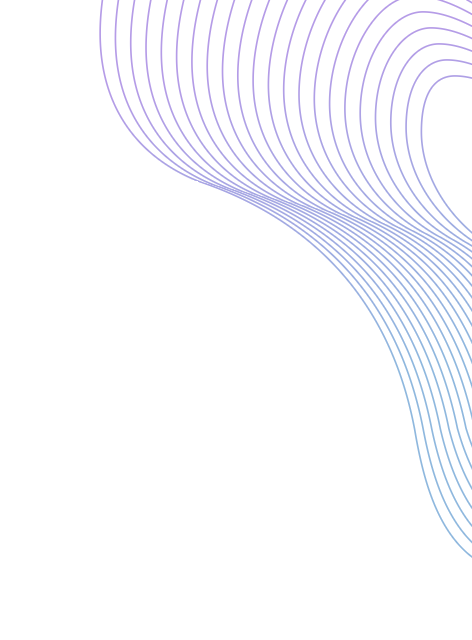
This background is drawn by a Shadertoy shader. Its source:

```glsl
// Flowing ribbon of fine lines, violet to blue, on white.
#define GRID 767.0        // design units per canvas height
#define GAPS 21.0         // spaces between the lines
#define HALF_WIDTH 1.0    // half line width in design units
#define STEPS 6           // search steps per ribbon section
#define REFINES 3         // root refinements per hit
#define PAPER vec3(1.0)
#define VIOLET vec3(0.71, 0.61, 0.905)
#define BLUE vec3(0.56, 0.72, 0.87)

// Joints between ribbon sections: outer rail in xy, inner rail in zw, y down.
const vec4 TAIL = vec4(545, -197, 655, 141);
const vec4 CREST = vec4(345, -312, 545, 91);
const vec4 FLANK = vec4(120, 40, 505, 158);
const vec4 PINCH = vec4(240, 218, 590, 297);
const vec4 BEND = vec4(497, 515, 712, 508);
const vec4 FOOT = vec4(610, 688, 930, 560);

float cross2(vec2 a, vec2 b) { return a.x * b.y - a.y * b.x; }

// Signed side of p against the ruling that joins both rails.
float side(vec2 p, vec4 rail) {
    return cross2(rail.zw - rail.xy, p - rail.xy);
}

// Distance from p to the nearest blended line, measured along a ruling.
float lineDistance(vec2 p, vec4 rail, vec4 slope) {
    vec2 ruling = rail.zw - rail.xy;
    float blend = dot(p - rail.xy, ruling) / dot(ruling, ruling);
    float nearest = clamp(floor(blend * GAPS + 0.5), 0.0, GAPS) / GAPS;
    vec2 tangent = normalize(mix(slope.xy, slope.zw, nearest));
    return abs((blend - nearest) * cross2(ruling, tangent));
}

// Distance to the lines of one section, given its cubic control points.
float sectionDistance(vec2 p, vec4 a, vec4 b, vec4 c, vec4 d) {
    // Skip points outside the box of the control points
    vec4 low = min(min(a, b), min(c, d)), high = max(max(a, b), max(c, d));
    if (any(lessThan(p, min(low.xy, low.zw) - 2.0)) ||
        any(greaterThan(p, max(high.xy, high.zw) + 2.0))) return 1e5;

    // Power form of both rails
    vec4 k1 = 3.0 * (b - a), k2 = 3.0 * (a - 2.0 * b + c);
    vec4 k3 = d - a + 3.0 * (b - c);

    float closest = 1e5, t0 = 0.0, g0 = side(p, a);
    for (int i = 1; i <= STEPS; i++) {
        float t1 = float(i) / float(STEPS);
        float g1 = side(p, ((k3 * t1 + k2) * t1 + k1) * t1 + a);
        if (g0 * g1 <= 0.0 && g0 != g1) {
            // Narrow down the ruling that passes through p
            float lo = t0, hi = t1, gLo = g0, gHi = g1;
            float t = mix(lo, hi, gLo / (gLo - gHi));
            vec4 rail = ((k3 * t + k2) * t + k1) * t + a;
            for (int n = 0; n < REFINES; n++) {
                float g = side(p, rail);
                if (g == 0.0) break;
                if (g * gLo > 0.0) { lo = t; gLo = g; }
                else { hi = t; gHi = g; }
                t = mix(lo, hi, clamp(gLo / (gLo - gHi), 0.0, 1.0));
                rail = ((k3 * t + k2) * t + k1) * t + a;
            }
            vec4 slope = (3.0 * k3 * t + 2.0 * k2) * t + k1;
            closest = min(closest, lineDistance(p, rail, slope));
        }
        t0 = t1;
        g0 = g1;
    }
    return closest;
}

// Closest line over all sections, from the upper right to the lower right.
float ribbonDistance(vec2 p) {
    float dist = sectionDistance(p, TAIL,
        vec4(485, -252, 620, 116), vec4(405, -312, 580, 91), CREST);
    dist = min(dist, sectionDistance(p, CREST,
        vec4(245, -312, 520, 91), vec4(120, -110, 505, 113), FLANK));
    dist = min(dist, sectionDistance(p, FLANK,
        vec4(120, 135, 505, 208), vec4(172, 192, 535, 262), PINCH));
    dist = min(dist, sectionDistance(p, PINCH,
        vec4(358, 258, 652, 335), vec4(465, 345, 678, 390), BEND));
    return min(dist, sectionDistance(p, BEND,
        vec4(510, 592, 755, 565), vec4(534, 671, 850, 560), FOOT));
}

void mainImage(out vec4 fragColor, in vec2 fragCoord) {
    float pixel = GRID / iResolution.y;
    vec2 p = vec2(fragCoord.x, iResolution.y - fragCoord.y) * pixel;

    // Line coverage with a one-pixel soft edge
    float ink = clamp((HALF_WIDTH - ribbonDistance(p)) / pixel + 0.5, 0.0, 1.0);

    // Tint turns from violet to blue down and to the right
    float tint = clamp((p.y + 0.2 * (p.x - 380.0) - 60.0) / 400.0, 0.0, 1.0);
    fragColor = vec4(mix(PAPER, mix(VIOLET, BLUE, tint), ink), 1.0);
}
```
